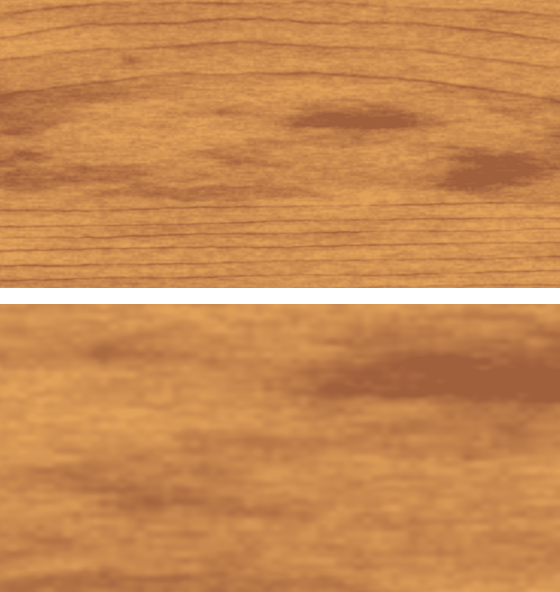
Top: the whole. Bottom: its middle third, enlarged.
Write a WebGL 2 fragment shader that draws this texture.

```glsl
#version 300 es
precision highp float;
// Honey-coloured wood plank: arched rings above, cloudy heartwood, thin straight rings below.

uniform vec2 u_resolution;
out vec4 outColor;

const vec3 LIGHT_WOOD = vec3(0.880, 0.630, 0.350);
const vec3 DARK_WOOD = vec3(0.630, 0.375, 0.235);
const float BASE_TONE = 0.20;
const float FIBRE_CONTRAST = 0.42;
const float MOTTLE_CONTRAST = 0.34;
const float BAND_CONTRAST = 0.55;
const float CLOUD_STRENGTH = 0.75;
const int ARCHED_RINGS = 4;
const int STRAIGHT_RINGS = 7;
const float ARCH_CENTRE = 0.90;
const float STRAIGHT_SPACING = 0.046;
const float STRAIGHT_SLOPE = 0.016;
const vec2 KNOT = vec2(0.455, 0.786);
const vec2 STREAK = vec2(0.78, 0.325);

float hash(vec2 cell) {
    vec3 q = fract(cell.xyx * vec3(0.1031, 0.1030, 0.0973));
    q += dot(q, q.yzx + 33.33);
    return fract((q.x + q.y) * q.z);
}

float noise(vec2 p) {
    vec2 cell = floor(p);
    vec2 f = fract(p);
    f = f * f * (3.0 - 2.0 * f);
    float low = mix(hash(cell), hash(cell + vec2(1, 0)), f.x);
    float high = mix(hash(cell + vec2(0, 1)), hash(cell + vec2(1, 1)), f.x);
    return mix(low, high, f.y);
}

float fbm(vec2 p) {
    float sum = 0.0;
    float weight = 0.5;
    for (int i = 0; i < 4; i++) {
        sum += weight * noise(p);
        p = p * 2.03 + 17.3;
        weight *= 0.5;
    }
    return sum / 0.9375;
}

float bell(float d, float width) {
    return exp(-d * d / (width * width));
}

// Wide curved rings: a dark core with a soft shade below it
float archedRings(vec2 p) {
    float tone = 0.0;
    float dx = p.x - ARCH_CENTRE;
    for (int i = 0; i < ARCHED_RINGS; i++) {
        float k = float(i);
        float depth = 0.008 + 0.055 * k + 0.009 * k * k;
        float bend = (0.045 + 0.017 * k) * dx * dx;
        float wobble = 0.018 * (noise(vec2(p.x * 3.5, k * 7.0 + 3.0)) - 0.5)
                     + 0.005 * (noise(vec2(p.x * 22.0, k * 5.0 + 40.0)) - 0.5);
        float d = p.y - (1.0 - depth - bend + wobble);
        float strength = 0.55 + 0.6 * noise(vec2(p.x * 4.0, k * 9.0 + 60.0));
        float shade = exp(min(d, 0.0) / 0.026) * smoothstep(0.006, -0.004, d);
        tone += strength * (0.34 * bell(d, 0.0065) + 0.22 * shade);
    }
    return tone;
}

// Thin, nearly parallel rings along the lower edge
float straightRings(vec2 p) {
    float tone = 0.0;
    for (int i = 0; i < STRAIGHT_RINGS; i++) {
        float k = float(i);
        float height = -0.014 + STRAIGHT_SPACING * k + 0.012 * (hash(vec2(k, 8.0)) - 0.5);
        float wobble = 0.008 * (noise(vec2(p.x * 3.0, k * 6.0 + 90.0)) - 0.5)
                     + 0.003 * (noise(vec2(p.x * 26.0, k * 4.0 + 130.0)) - 0.5);
        float d = p.y - (height + STRAIGHT_SLOPE * p.x + wobble);
        float strength = 0.5 + 0.7 * noise(vec2(p.x * 5.0, k * 3.0 + 170.0));
        tone += strength * (0.42 * bell(d, 0.0042) + 0.10 * bell(d + 0.006, 0.011));
    }
    return tone;
}

// Cloudy heartwood patches and one long ragged streak
float heartwood(vec2 p) {
    float zone = smoothstep(0.27, 0.38, p.y) * smoothstep(0.76, 0.60, p.y);
    vec2 warped = p + vec2(0.0, 0.03 * fbm(p * vec2(4.0, 7.0)));
    float cloud = smoothstep(0.42, 0.80, fbm(warped * vec2(2.4, 13.0) + 5.0));
    vec2 q = p - STREAK;
    q.y += 0.035 * (fbm(vec2(p.x * 7.0, 21.0)) - 0.5);
    float ragged = 0.7 * (fbm(p * vec2(9.0, 40.0)) - 0.5);
    float radius = length(q / vec2(0.50, 0.030)) + ragged;
    return zone * (0.06 + CLOUD_STRENGTH * cloud) + 0.38 * smoothstep(1.1, 0.6, radius);
}

float knot(vec2 p) {
    vec2 q = p - KNOT;
    float core = exp(-dot(q / vec2(0.026, 0.011), q / vec2(0.026, 0.011)));
    float halo = exp(-dot(q / vec2(0.11, 0.022), q / vec2(0.11, 0.022)));
    return 0.38 * core + 0.18 * halo;
}

void main() {
    vec2 p = gl_FragCoord.xy / u_resolution.y;

    // Fibres run along x; mottle is close to round
    float fibre = 0.6 * noise(p * vec2(30.0, 135.0)) + 0.4 * noise(p * vec2(14.0, 80.0) + 50.0);
    float mottle = 0.6 * noise(p * vec2(95.0, 125.0) + 9.0) + 0.4 * noise(p * vec2(48.0, 66.0) + 31.0);
    float bands = fbm(p * vec2(1.6, 16.0) + 70.0);

    float tone = BASE_TONE + BAND_CONTRAST * (bands - 0.5);
    tone += archedRings(p) + straightRings(p) + heartwood(p) + knot(p);
    tone += FIBRE_CONTRAST * (fibre - 0.5) + MOTTLE_CONTRAST * (mottle - 0.5);

    outColor = vec4(mix(LIGHT_WOOD, DARK_WOOD, clamp(tone, 0.0, 1.0)), 1.0);
}
```
